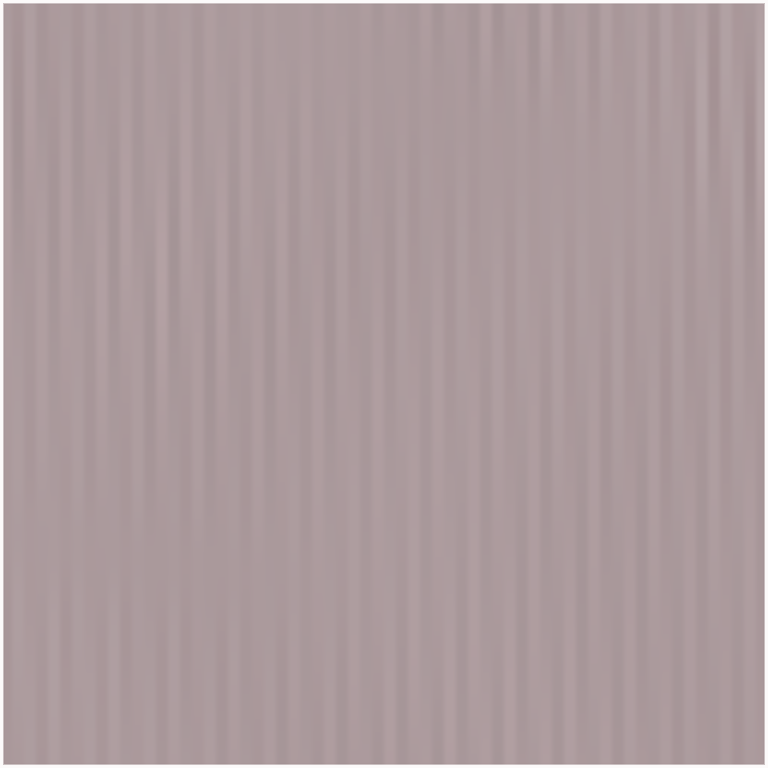
Write a WebGL 1 fragment shader that draws this texture.

```glsl
precision highp float;

uniform vec2 u_resolution;

const float TAU = 6.2831853;
const float STRIPES = 25.3;
const float COLUMNS = 64.0;
const float MARGIN = 0.0045;
const vec3 PAPER = vec3(0.99, 0.98, 0.98);
const vec3 MAUVE = vec3(0.670, 0.603, 0.612);
const vec3 ROSE = vec3(0.022, -0.002, 0.001);

// Soft round patch, 1 at its centre
float patchAt(vec2 p, vec2 centre, vec2 radius) {
  vec2 d = (p - centre) / radius;
  return exp(-dot(d, d));
}

// Faded diagonal band, 1 along its axis
float fadeBand(vec2 p, vec2 origin, float slope, float width) {
  float d = (p.y - origin.y - slope * (p.x - origin.x)) / width;
  return exp(-d * d);
}

// Stripe strength across the sheet
float stripeContrast(vec2 p) {
  float base = 0.015 + 0.003 * sin(7.0 * p.x + 4.0 * p.y) * sin(9.0 * p.y - 3.0 * p.x);
  float upperFade = fadeBand(p, vec2(0.40, 0.95), -0.5, 0.10) * smoothstep(0.22, 0.4, p.x);
  float lowerFade = fadeBand(p, vec2(0.10, 0.29), -0.2, 0.07) * smoothstep(0.55, 0.3, p.x);
  base *= 1.0 - 0.75 * max(upperFade, lowerFade);
  return base
    + 0.026 * patchAt(p, vec2(0.96, 0.82), vec2(0.09, 0.20))
    + 0.012 * patchAt(p, vec2(0.69, 0.98), vec2(0.10, 0.12))
    + 0.010 * patchAt(p, vec2(0.21, 0.66), vec2(0.08, 0.16))
    + 0.012 * patchAt(p, vec2(0.02, 0.85), vec2(0.07, 0.18));
}

// Slightly leaning stripe wave, -1 to 1
float stripeWave(vec2 p) {
  return cos(TAU * (STRIPES * (p.x - 0.042) + 0.9 * (p.y - 0.9)));
}

// Tone of one narrow column
vec3 columnColour(float index, float y) {
  vec2 p = vec2((index + 0.5) / COLUMNS, y);
  float contrast = stripeContrast(p);
  float tone = contrast * stripeWave(p);
  float blush = 0.5 + 0.5 * sin(2.4 * index + 5.0 * y + 1.5 * sin(7.0 * y));
  float shade = 0.003 * sin(11.0 * p.x + 2.0 * sin(5.0 * y));
  return MAUVE + tone + shade + ROSE * (blush - 0.4) * (0.2 + 18.0 * contrast) * 0.6;
}

// Neighbouring columns blended at their edges
vec3 stripedCloth(vec2 p) {
  float position = p.x * COLUMNS - 0.5;
  float index = floor(position);
  float blend = smoothstep(0.2, 0.8, position - index);
  return mix(columnColour(index, p.y), columnColour(index + 1.0, p.y), blend);
}

void main() {
  vec2 uv = gl_FragCoord.xy / u_resolution;
  float pixel = 1.0 / min(u_resolution.x, u_resolution.y);

  // Pale margin with a thin darker rim inside it
  vec2 toEdge = min(uv, 1.0 - uv);
  float inset = min(toEdge.x, toEdge.y) - MARGIN;
  float cover = smoothstep(-0.5 * pixel, 0.5 * pixel, inset);
  float rim = 1.0 - smoothstep(0.0, 0.003, inset);

  vec3 cloth = stripedCloth(uv) - 0.025 * rim;
  gl_FragColor = vec4(mix(PAPER, cloth, cover), 1.0);
}
```
